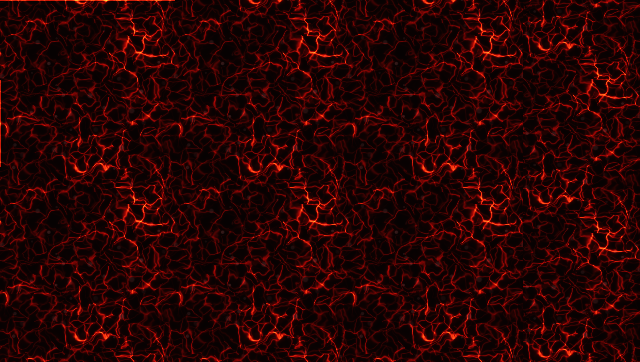
A Shadertoy shader for this texture:

```glsl
// Glowing red veins on black: a tile repeated about 3.7 x 2.1 times, with a
// shifted, squashed strip at the right. Veins are warped periodic Voronoi edges
// of random strength, joined by glowing arcs and faint ash flecks.

float hash(vec2 p) {
    return fract(sin(dot(p, vec2(127.1, 311.7))) * 43758.5453);
}

// Integer cell wrapped to n cells per tile
vec2 wrapCell(vec2 c, float n) {
    return floor(mod(c + 0.5, n));
}

vec2 hash2(vec2 p) {
    return vec2(hash(p), hash(p + 57.0));
}

// Value noise that repeats with the tile
float noise(vec2 p, float n, float seed) {
    p *= n;
    vec2 c = floor(p), f = fract(p);
    f = f * f * (3.0 - 2.0 * f);
    float a = hash(wrapCell(c, n) + seed);
    float b = hash(wrapCell(c + vec2(1, 0), n) + seed);
    float d = hash(wrapCell(c + vec2(0, 1), n) + seed);
    float e = hash(wrapCell(c + 1.0, n) + seed);
    return mix(mix(a, b, f.x), mix(d, e, f.x), f.y);
}

vec2 wobble(vec2 p, float n, float seed) {
    return vec2(noise(p, n, seed), noise(p, n, seed + 31.0)) - 0.5;
}

// Line core with a soft halo
float glowLine(float d, float w) {
    return exp(-d * d / (w * w)) * 0.8 + exp(-d / (w * 2.2)) * 0.25;
}

// Voronoi edges, each with its own strength so that the net breaks into twigs
float veins(vec2 p, float n, float w, float seed) {
    vec2 g = floor(p * n), f = fract(p * n);
    vec2 nearCell = vec2(0), nearSite = vec2(0);
    float best = 9.0;
    for (int j = -1; j <= 1; j++)
    for (int i = -1; i <= 1; i++) {
        vec2 o = vec2(i, j);
        vec2 r = o + hash2(wrapCell(g + o, n) + seed) - f;
        if (dot(r, r) < best) { best = dot(r, r); nearSite = r; nearCell = o; }
    }
    vec2 home = wrapCell(g + nearCell, n);
    float v = 0.0;
    for (int j = -2; j <= 2; j++)
    for (int i = -2; i <= 2; i++) {
        vec2 o = nearCell + vec2(i, j);
        vec2 cell = wrapCell(g + o, n);
        vec2 r = o + hash2(cell + seed) - f;
        vec2 gap = r - nearSite;
        if (dot(gap, gap) < 1e-4) continue;
        float d = abs(dot(0.5 * (nearSite + r), normalize(gap))) / n;
        float strength = hash(home + cell + seed * 2.0 + 11.0);
        v = max(v, strength * strength * glowLine(d, w));
    }
    return v;
}

// Broken arc around c, strongest toward dir
float arc(vec2 p, vec2 c, float r, vec2 dir, float w) {
    vec2 q = fract(p - c + 0.5) - 0.5;
    float len = length(q);
    float side = smoothstep(-0.7, 1.0, dot(q, dir) / max(len, 1e-3));
    float broken = smoothstep(0.25, 0.65, noise(p, 13.0, 71.0));
    return side * broken * glowLine(abs(len - r), w);
}

float spot(vec2 p, vec2 c, float r) {
    vec2 q = (fract(p - c + 0.5) - 0.5) / r;
    return exp(-dot(q, q));
}

// Scattered soft flecks of ash
float flecks(vec2 p, float n) {
    vec2 g = floor(p * n), f = fract(p * n);
    float a = 0.0;
    for (int j = -1; j <= 1; j++)
    for (int i = -1; i <= 1; i++) {
        vec2 o = vec2(i, j), id = wrapCell(g + o, n) + 91.0;
        float size = mix(0.08, 0.24, hash(id + 7.0));
        float d = length(o + hash2(id) - f);
        a += step(0.5, hash(id + 19.0)) * hash(id + 3.0) * (1.0 - smoothstep(size * 0.4, size, d));
    }
    return a;
}

void mainImage(out vec4 fragColor, in vec2 fragCoord) {
    vec2 uv = fragCoord / iResolution.y;

    // Tile coordinates: main field, then the right strip
    vec2 t = uv / vec2(0.48, 0.466);
    if (uv.x > 1.445) t = (uv - vec2(1.521, 0.482)) / vec2(0.48, 0.424) + vec2(0.5, 0.23);
    float w = max(0.0045, 1.3 / iResolution.y);

    // Crooked paths
    vec2 p = t + 0.05 * wobble(t, 9.0, 5.0) + 0.028 * wobble(t, 23.0, 17.0) + 0.012 * wobble(t, 47.0, 29.0);

    // Vein nets, brighter around the hot centres
    float v = 0.9 * veins(p, 7.0, w, 3.0) + 0.75 * veins(p, 12.0, w, 41.0) + 0.5 * veins(p, 18.0, w * 0.9, 83.0);
    float heat = spot(t, vec2(0.5, 0.23), 0.14) + 0.7 * spot(t, vec2(0.85, 0.98), 0.2) + 0.4 * spot(t, vec2(0.86, 0.48), 0.16);
    v *= 0.4 + 0.55 * noise(t, 4.0, 13.0) + 0.6 * heat;

    // Rosettes and bright arcs
    v += 0.8 * arc(p, vec2(0.85, 0.98), 0.17, vec2(0.2, -0.98), w) + 0.5 * arc(p, vec2(0.85, 0.98), 0.1, vec2(0.8, 0.6), w);
    v += arc(p, vec2(0.5, 0.25), 0.1, vec2(0.5, -0.87), w * 1.2);
    v += 0.8 * arc(p, vec2(0.97, 0.33), 0.08, vec2(1, 0), w) + 0.6 * arc(p, vec2(0.86, 0.46), 0.14, vec2(0.7, 0.7), w);

    // Ember rim at the top left
    float rim = (1.0 - smoothstep(0.001, 0.004, 1.0 - uv.y)) * step(uv.x, 0.484);
    rim += (1.0 - smoothstep(0.001, 0.004, uv.x)) * step(0.54, uv.y) * step(uv.y, 0.78);
    v += 0.8 * rim;

    vec3 col = vec3(0.022, 0.008, 0.008) + v * vec3(0.95, 0.025, 0.012);
    col += max(v - 0.65, 0.0) * vec3(0.2, 0.6, 0.15);
    col += flecks(t, 11.0) * vec3(0.2, 0.11, 0.11) * (0.5 + 0.5 * noise(t, 37.0, 53.0));
    fragColor = vec4(clamp(col, 0.0, 1.0), 1.0);
}
```
